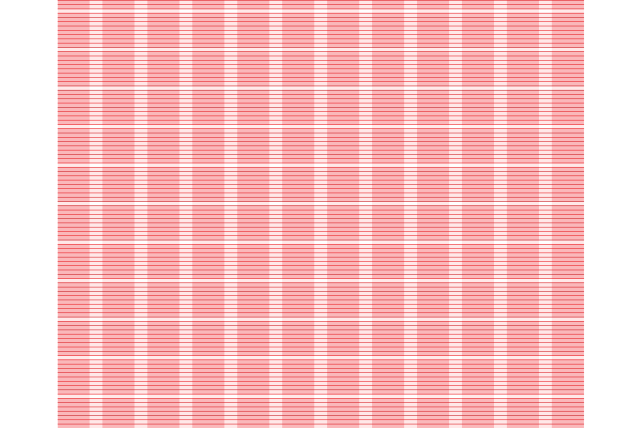
This pattern is drawn by a Shadertoy shader. Its source:

```glsl
// Draws a pink striped panel ruled with fine red lines between white side margins.

// Exact share of a pixel covered by a strip of the given half width.
float coverage(float offset, float halfWidth, float pixel) {
    float top = min(offset + 0.5 * pixel, halfWidth);
    float bottom = max(offset - 0.5 * pixel, -halfWidth);
    return clamp((top - bottom) / pixel, 0.0, 1.0);
}

// Signed offset from the nearest multiple of the period.
float repeatOffset(float x, float period) {
    return (fract(x / period + 0.5) - 0.5) * period;
}

float hash(float n) {
    n = fract(n * 0.1031);
    n *= n + 33.33;
    return fract(n * (n + n));
}

void mainImage(out vec4 fragColor, in vec2 fragCoord) {
    // Canvas height is one unit; y runs downward from the top.
    float pixel = 1.0 / iResolution.y;
    vec2 p = vec2(fragCoord.x, iResolution.y - fragCoord.y) * pixel;
    p.x -= 0.5 * iResolution.x * pixel - 0.75;

    // Pale upright stripes and pale cross bands
    float stripe = coverage(repeatOffset(p.x - 0.2266, 0.105), 0.015, pixel);
    float band = coverage(repeatOffset(p.y - 0.0258, 0.09), 0.0041, pixel);

    vec3 pink = vec3(0.98, 0.72, 0.73);
    vec3 pale = vec3(1.0, 0.91, 0.91);
    vec3 color = mix(pink, pale, stripe);
    color = mix(color, mix(pale, vec3(1.0), stripe), band);

    // Nine ruled lines per band repeat, with slight shifts in tone
    float ruleY = p.y - 0.0308;
    float tone = hash(floor(ruleY / 0.01 + 0.5) + 17.0);
    vec3 red = mix(vec3(0.92, 0.08, 0.1), vec3(0.74, 0.08, 0.1), tone * tone);
    float rule = coverage(repeatOffset(ruleY, 0.01), 0.00063, pixel);
    color = mix(color, red, rule);

    // White side margins
    float panel = coverage(p.x - 0.752, 0.615, pixel);
    fragColor = vec4(mix(vec3(1.0), color, panel), 1.0);
}
```
